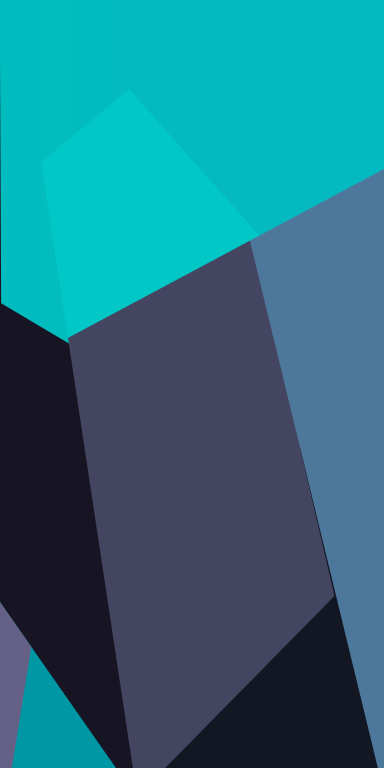
A Shadertoy shader for this background:

```glsl
// Flat faceted backdrop: teal sky over slate, steel and ink planes split by slanted seams.

// Palette
const vec3 TEAL_LEFT  = vec3(0.005, 0.738, 0.745);
const vec3 TEAL_RIGHT = vec3(0.015, 0.727, 0.750);
const vec3 AQUA       = vec3(0.005, 0.780, 0.775);
const vec3 SLATE      = vec3(0.267, 0.271, 0.376);
const vec3 STEEL      = vec3(0.302, 0.471, 0.612);
const vec3 NAVY       = vec3(0.075, 0.092, 0.137);
const vec3 INK        = vec3(0.092, 0.082, 0.137);
const vec3 DEEP_TEAL  = vec3(0.000, 0.592, 0.645);
const vec3 MAUVE      = vec3(0.398, 0.376, 0.525);

// Corners in a frame 1 wide and 2 high
const vec2 KITE_TOP     = vec2(0.336, 1.768);
const vec2 KITE_LEFT    = vec2(0.107, 1.578);
const vec2 KITE_RIGHT   = vec2(0.677, 1.385);
const vec2 RIDGE_LEFT   = vec2(0.177, 1.120);
const vec2 RIDGE_RIGHT  = vec2(1.000, 1.560);
const vec2 INK_LEFT     = vec2(0.000, 1.212);
const vec2 INK_RIGHT    = vec2(0.177, 1.107);
const vec2 SEAM_FOOT    = vec2(0.346, 0.000);
const vec2 STEEL_TOP    = vec2(0.651, 1.372);
const vec2 STEEL_FOOT   = vec2(0.984, 0.000);
const vec2 SLATE_BEND   = vec2(0.781, 0.836);
const vec2 SLATE_TIP    = vec2(0.871, 0.448);
const vec2 SLATE_FOOT   = vec2(0.430, 0.000);
const vec2 CORNER_TOP   = vec2(0.000, 0.432);
const vec2 CORNER_FOOT  = vec2(0.302, 0.000);
const vec2 MAUVE_TOP    = vec2(0.081, 0.3125);
const vec2 MAUVE_FOOT   = vec2(0.031, 0.000);
const vec2 SLIVER_TOP   = vec2(0.000, 1.850);
const vec2 SLIVER_FOOT  = vec2(0.003, 1.211);

// Signed distance to the line a-b, positive on its left when facing b
float leftOf(vec2 p, vec2 a, vec2 b) {
    vec2 d = normalize(b - a);
    return d.x * (p.y - a.y) - d.y * (p.x - a.x);
}

// Paints a colour where the distance is positive, with a one pixel soft edge
void paint(inout vec3 base, vec3 colour, float dist) {
    float pixel = 2.0 / iResolution.y;
    base = mix(base, colour, clamp(dist / pixel + 0.5, 0.0, 1.0));
}

void mainImage(out vec4 fragColor, in vec2 fragCoord) {
    vec2 p = fragCoord / iResolution.xy * vec2(1.0, 2.0);

    // Sky with its brighter facet
    vec3 colour = mix(TEAL_LEFT, TEAL_RIGHT, smoothstep(0.0, 0.6, p.x));
    float kite = min(leftOf(p, KITE_TOP, KITE_LEFT), leftOf(p, KITE_LEFT, RIDGE_LEFT));
    kite = min(kite, leftOf(p, KITE_RIGHT, KITE_TOP));
    paint(colour, AQUA, kite);

    // Dark left side and the hairline above it
    paint(colour, INK, leftOf(p, SLIVER_FOOT, SLIVER_TOP));
    paint(colour, INK, leftOf(p, INK_RIGHT, INK_LEFT));

    // Lower planes: steel, the navy wedge at its foot, then the slate slab
    vec3 planes = STEEL;
    float leftOfSteel = leftOf(p, STEEL_FOOT, STEEL_TOP);
    paint(planes, NAVY, min(leftOfSteel, SLATE_BEND.y - p.y));
    float slab = min(leftOfSteel, leftOf(p, SLATE_TIP, SLATE_BEND));
    slab = min(slab, leftOf(p, SLATE_FOOT, SLATE_TIP));
    paint(planes, SLATE, slab);

    // Cut the planes along the ridge and the left seam
    float belowRidge = leftOf(p, RIDGE_RIGHT, RIDGE_LEFT);
    float rightOfSeam = leftOf(p, RIDGE_LEFT, SEAM_FOOT);
    paint(colour, planes, min(belowRidge, rightOfSeam));

    // Lower left corner
    float inCorner = leftOf(p, CORNER_FOOT, CORNER_TOP);
    paint(colour, DEEP_TEAL, inCorner);
    paint(colour, MAUVE, min(inCorner, leftOf(p, MAUVE_FOOT, MAUVE_TOP)));

    fragColor = vec4(colour, 1.0);
}
```
